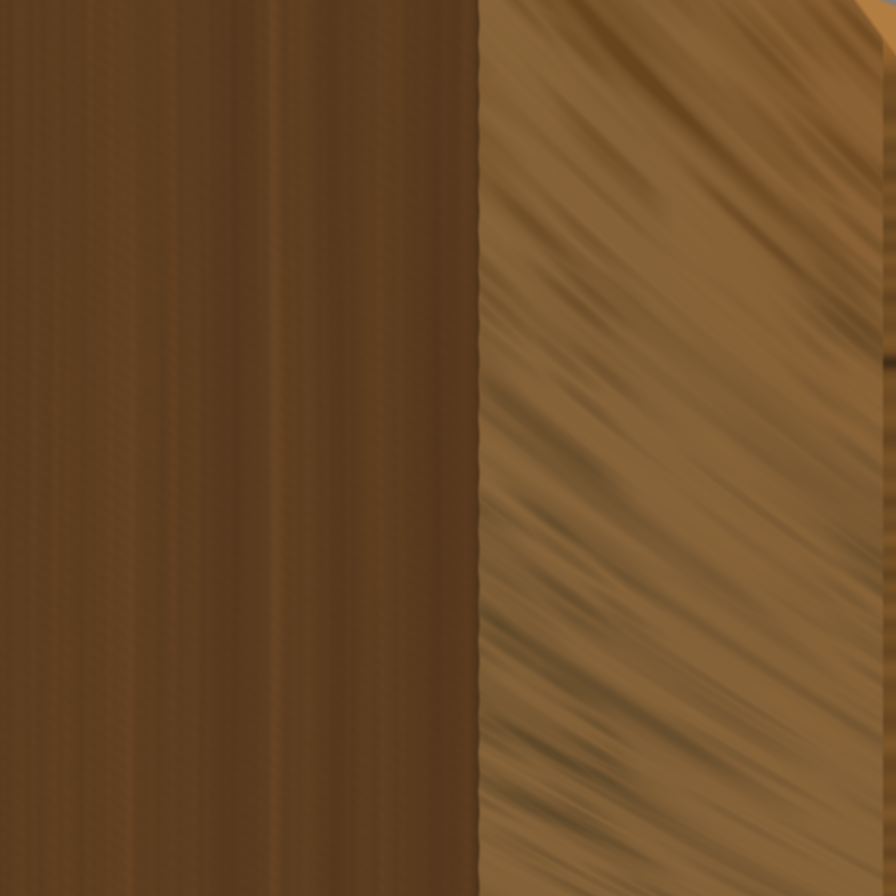
Give the GLSL for this texture, as a three.js fragment shader.

```glsl
// Two wooden boards: dark vertical grain on the left, lighter slanted grain on the right.
varying vec2 vUv;

const float SEAM = 0.534;
const float STRIP = 0.986;

float hash(vec2 p) {
  return fract(sin(dot(p, vec2(127.1, 311.7))) * 4375.85);
}

float valueNoise(vec2 p) {
  vec2 i = floor(p), f = fract(p);
  f = f * f * (3.0 - 2.0 * f);
  float low = mix(hash(i), hash(i + vec2(1.0, 0.0)), f.x);
  float high = mix(hash(i + vec2(0.0, 1.0)), hash(i + 1.0), f.x);
  return mix(low, high, f.y);
}

// Distance to the nearest scattered point
float cellNoise(vec2 p) {
  vec2 cell = floor(p);
  float nearest = 2.0;
  for (int j = -1; j <= 1; j++) {
    for (int i = -1; i <= 1; i++) {
      vec2 id = cell + vec2(float(i), float(j));
      vec2 point = id + vec2(hash(id), hash(id + 37.0));
      nearest = min(nearest, length(p - point));
    }
  }
  return nearest;
}

float bump(float x, float centre, float width) {
  float d = (x - centre) / width;
  return exp(-d * d);
}

// Constant along each slanted fibre; fibres steepen towards the top
float fibre(vec2 p) {
  return p.x + log(0.5 + 0.55 * p.y) / 0.55;
}

// Soft dark streak that follows the fibre through start
float streak(vec2 p, vec2 start, float span, float width) {
  float ends = smoothstep(-0.04, 0.03, p.x - start.x)
             * (1.0 - smoothstep(span * 0.6, span, p.x - start.x));
  return bump(fibre(p), fibre(start), width) * ends;
}

vec3 darkBoard(vec2 p) {
  float sway = 0.0015 * sin(p.y * 5.0 + p.x * 9.0);
  float x = p.x + sway;
  float shade = 0.55 * bump(x, 0.26, 0.028) + 0.5 * bump(x, 0.375, 0.025)
              + 0.65 * bump(x, 0.49, 0.035) + 0.2 * bump(x, 0.0, 0.03);
  float light = 0.5 * bump(x, 0.306, 0.008) + 0.25 * bump(x, 0.14, 0.015)
              + 0.2 * bump(x, 0.34, 0.012);
  float ripple = 0.5 * sin(x * 310.0 + 2.0 * sin(x * 21.0)) + 0.3 * sin(x * 523.0);
  float fine = valueNoise(vec2(x * 110.0, p.y * 2.0)) - 0.5;
  vec3 col = mix(vec3(0.368, 0.240, 0.122), vec3(0.318, 0.206, 0.108), shade);
  col += vec3(0.05, 0.042, 0.028) * light;
  col *= 1.0 + 0.022 * ripple + 0.05 * fine;
  // Faint cross weave and the darker rim at the seam
  col *= 1.0 + 0.008 * sin(p.y * 390.0 + p.x * 260.0);
  return col * (1.0 - 0.16 * bump(p.x, SEAM, 0.005));
}

vec3 lightBoard(vec2 p) {
  float c = fibre(p);
  float broad = valueNoise(vec2(c * 15.0, p.x * 3.0));
  float medium = valueNoise(vec2(c * 48.0 + 7.0, p.x * 6.0));
  float fine = valueNoise(vec2(c * 115.0 + 3.0, p.x * 9.0));
  float fleck = 1.0 - smoothstep(0.05, 0.55, cellNoise(vec2(c * 29.0, p.x * 7.0)));
  float patches = smoothstep(0.35, 0.75, valueNoise(vec2(c * 7.0, p.x * 5.0 + 2.0)));
  float dark = 0.28 * smoothstep(0.4, 0.95, broad) + 0.24 * smoothstep(0.45, 0.95, medium)
             + 0.10 * fine + 0.38 * fleck * patches;

  // Main streaks, from top to bottom
  dark += 0.55 * streak(p, vec2(0.67, 0.965), 0.42, 0.014);
  dark += 0.35 * streak(p, vec2(0.64, 0.86), 0.12, 0.020);
  dark += 0.30 * streak(p, vec2(0.79, 0.79), 0.14, 0.010);
  dark += 0.55 * streak(p, vec2(0.534, 0.580), 0.19, 0.018);
  dark += 0.35 * streak(p, vec2(0.60, 0.430), 0.48, 0.014);
  dark += 0.50 * streak(p, vec2(0.534, 0.320), 0.34, 0.020);
  dark += 0.45 * streak(p, vec2(0.534, 0.210), 0.28, 0.022);
  dark += 0.40 * streak(p, vec2(0.56, 0.125), 0.22, 0.025);

  vec3 base = mix(vec3(0.535, 0.392, 0.225), vec3(0.550, 0.385, 0.205),
                  smoothstep(0.7, 1.0, p.x) * p.y);
  vec3 stain = mix(vec3(0.360, 0.275, 0.155), vec3(0.395, 0.255, 0.100),
                   smoothstep(0.4, 0.9, p.y));
  return mix(base, stain, min(dark, 0.9));
}

vec3 endStrip(vec2 p) {
  float bars = 0.6 * sin(p.y * 190.0 + 3.0 * sin(p.y * 17.0)) + 0.4 * sin(p.y * 83.0);
  vec3 col = vec3(0.440, 0.300, 0.140) * (1.0 + 0.11 * bars);
  col *= 1.0 - 0.35 * bump(p.y, 0.595, 0.008);
  return mix(col, vec3(0.60, 0.40, 0.18), smoothstep(0.90, 0.96, p.y));
}

void main() {
  vec2 p = vUv;
  float seam = SEAM + 0.0007 * sin(p.y * 150.0);
  vec3 col = mix(darkBoard(p), lightBoard(p), smoothstep(seam - 0.002, seam + 0.003, p.x));
  col = mix(col, endStrip(p), smoothstep(STRIP - 0.003, STRIP + 0.002, p.x));

  // Chamfered corner: a bright rim, then the grey beyond it
  float corner = p.x + 0.75 * p.y;
  float rim = smoothstep(1.700, 1.708, corner);
  col = mix(col, vec3(0.70, 0.49, 0.25), rim);
  float beyond = smoothstep(1.722, 1.730, 0.5 * p.x + 1.235 * p.y);
  col = mix(col, vec3(0.52, 0.49, 0.47), beyond * rim);
  gl_FragColor = vec4(col, 1.0);
}
```
